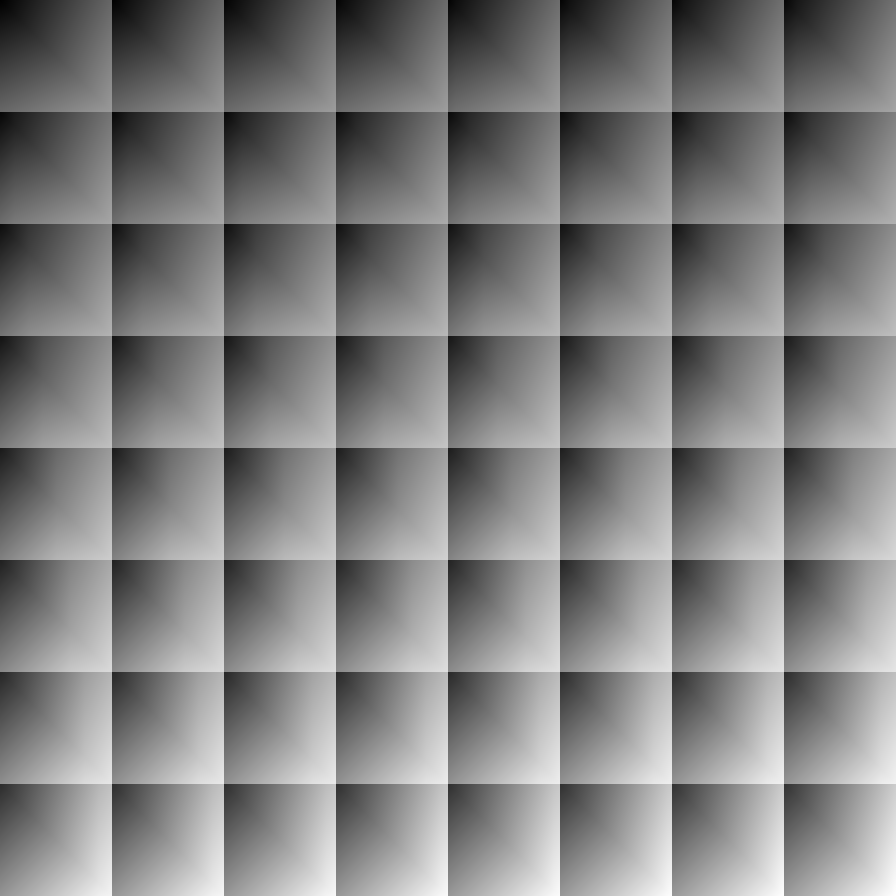
Write a WebGL 1 fragment shader that draws this pattern.

```glsl
precision highp float;
// Eight by eight slices of a colour cube, mixed down to grey with a weight per hue.

uniform vec2 u_resolution;

const float TILES = 8.0;
const float LEVELS = 64.0;
const vec3 PRIMARY_GREY = vec3(0.4, 0.4, 0.2);   // red, green, blue
const vec3 SECONDARY_GREY = vec3(0.6, 0.8, 0.6); // cyan, magenta, yellow

// Red runs right and green runs down each tile; blue steps up tile by tile.
vec3 cubeColour(vec2 sheet) {
  vec2 grid = clamp(sheet, 0.0, 0.99999) * TILES;
  vec2 cell = floor(grid);
  vec2 redGreen = (fract(grid) * LEVELS - 0.5) / (LEVELS - 1.0);
  float blue = (cell.y * TILES + cell.x) / (TILES * TILES - 1.0);
  return vec3(clamp(redGreen, 0.0, 1.0), blue);
}

// Picks the weight of the largest component.
float weightOfLargest(vec3 c, vec3 weights) {
  if (c.r >= c.g && c.r >= c.b) return weights.r;
  return c.g >= c.b ? weights.g : weights.b;
}

// Splits a colour into white, secondary and primary parts and weighs each.
float hueWeightedGrey(vec3 c, vec3 primary, vec3 secondary) {
  float low = min(c.r, min(c.g, c.b));
  float high = max(c.r, max(c.g, c.b));
  float middle = c.r + c.g + c.b - low - high;
  return low
       + (middle - low) * weightOfLargest(-c, secondary)
       + (high - middle) * weightOfLargest(c, primary);
}

void main() {
  // Four samples per pixel smooth the tile edges and creases.
  float grey = 0.0;
  for (int j = 0; j < 2; j++) {
    for (int i = 0; i < 2; i++) {
      vec2 offset = vec2(float(i), float(j)) * 0.5 - 0.25;
      vec2 uv = (gl_FragCoord.xy + offset) / u_resolution;
      vec3 colour = cubeColour(vec2(uv.x, 1.0 - uv.y));
      grey += 0.25 * hueWeightedGrey(colour, PRIMARY_GREY, SECONDARY_GREY);
    }
  }
  gl_FragColor = vec4(vec3(grey), 1.0);
}
```
